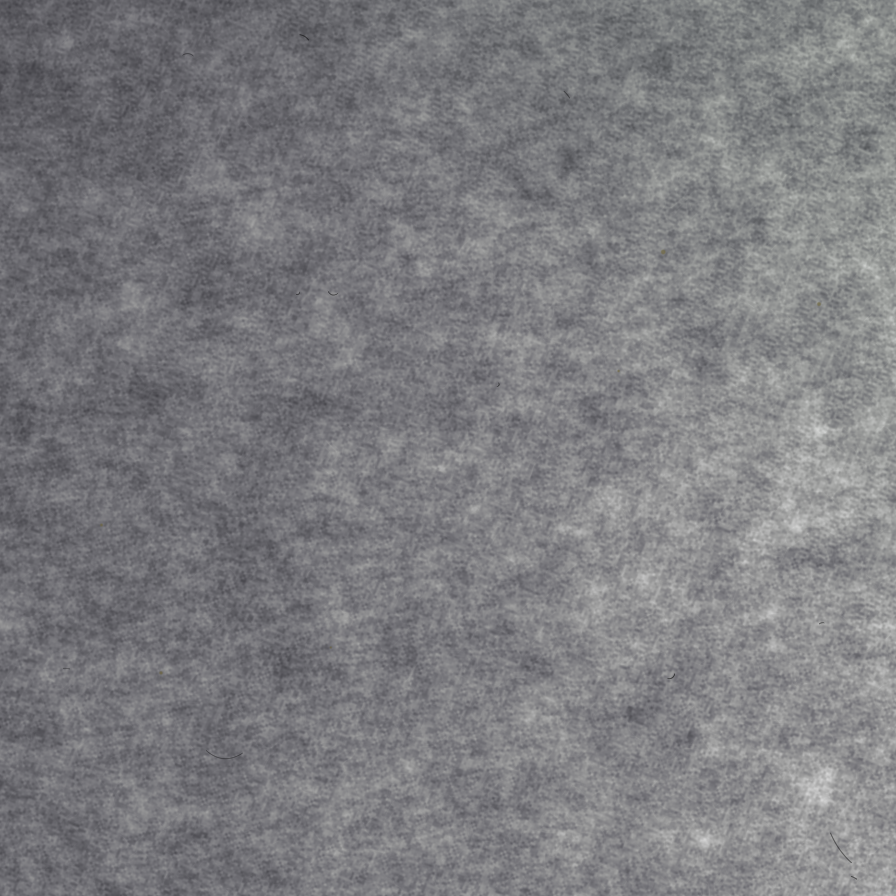
A Shadertoy shader for this texture:

```glsl
// Backlit grey handmade paper: cloudy pulp, fine fibres, a few hairs and specks.

float hash(vec2 p) {
    return fract(sin(dot(p, vec2(127.1, 311.7))) * 43758.5453);
}

float noise(vec2 p) {
    vec2 i = floor(p), f = fract(p);
    f = f * f * (3.0 - 2.0 * f);
    return mix(mix(hash(i), hash(i + vec2(1, 0)), f.x),
               mix(hash(i + vec2(0, 1)), hash(i + vec2(1, 1)), f.x), f.y);
}

mat2 rotation(float a) {
    return mat2(cos(a), sin(a), -sin(a), cos(a));
}

// Uneven pulp density, slightly wider than tall
float clouds(vec2 uv) {
    float sum = 0.0, weight = 0.068;
    vec2 p = uv * vec2(13.0, 16.0);
    for (int i = 0; i < 4; i++) {
        sum += weight * (noise(p) - 0.5);
        p = rotation(0.15) * p * 1.9 + 17.3;
        weight *= 1.02;
    }
    return sum;
}

// Thin curled strands along the ridges of warped noise
float fibres(vec2 uv) {
    float sum = 0.0;
    vec2 warp = vec2(noise(uv * 75.0), noise(uv * 75.0 + 40.0)) * 0.01;
    for (int i = 0; i < 3; i++) {
        vec2 p = rotation(float(i) * 1.1 - 0.9) * (uv + warp) * vec2(80.0, 130.0);
        float ridge = 1.0 - abs(2.0 * noise(p + float(i) * 31.0) - 1.0);
        sum += ridge * ridge * ridge - 0.33;
    }
    return sum;
}

// Bent dark hair of the given half length, centred on the origin
float hair(vec2 p, float size, float bend, float pixel) {
    p.y -= bend * (p.x * p.x / size - size * 0.4);
    float d = length(vec2(max(abs(p.x) - size, 0.0), p.y));
    return 1.0 - smoothstep(0.0, 0.0006 + pixel * 0.6, d);
}

void mainImage(out vec4 fragColor, in vec2 fragCoord) {
    vec2 uv = fragCoord / iResolution.xy;
    float pixel = 1.0 / iResolution.y;

    // Light falling off towards the left and the top
    float light = 0.434 + 0.165 * pow(uv.x, 1.35) - 0.07 * uv.y * uv.y * uv.y;

    // Pulp, fibres, woven streaks and grain
    float pulp = clouds(uv);
    float detail = pulp + 0.05 * smoothstep(0.03, 0.11, pulp);
    detail += 0.024 * fibres(uv);
    detail += 0.07 * (noise(uv * vec2(70.0, 290.0)) - 0.5);
    detail += 0.035 * (noise(uv * vec2(290.0, 45.0) + 9.0) - 0.5);
    detail += 0.018 * (noise(uv * vec2(5.0, 150.0) + 70.0) - 0.5);
    detail += 0.135 * (noise(rotation(0.4) * uv * 340.0) - 0.5);
    float grey = light + detail * light / 0.49;

    // Cool shadows, neutral highlights, a green cast at the upper right
    vec3 color = vec3(grey) + vec3(0.0, -0.002, 0.02) * (1.0 - smoothstep(0.42, 0.64, grey));
    color += vec3(-0.006, 0.007, -0.006) * smoothstep(1.1, 1.9, uv.x + uv.y);

    // Scattered hairs, mostly short
    for (int i = 0; i < 12; i++) {
        float id = float(i) + 1.0;
        vec2 p = uv - vec2(hash(vec2(id, 2.0)), hash(vec2(id, 5.0)));
        p = rotation(6.283 * hash(vec2(id, 8.0))) * p;
        float size = i < 2 ? 0.02 : mix(0.001, 0.006, hash(vec2(id, 11.0)));
        float bend = hash(vec2(id, 14.0)) - 0.5;
        float strength = mix(0.25, 0.55, hash(vec2(id, 17.0)));
        color *= 1.0 - strength * hair(p, size, bend, pixel);
    }

    // Tiny ochre specks
    for (int i = 0; i < 6; i++) {
        float id = float(i) + 40.0;
        vec2 p = uv - vec2(hash(vec2(id, 3.0)), hash(vec2(id, 6.0)));
        float radius = mix(0.001, 0.0025, hash(vec2(id, 9.0)));
        float speck = 1.0 - smoothstep(radius - pixel, radius + pixel, length(p));
        color = mix(color, vec3(0.42, 0.38, 0.2), 0.6 * speck);
    }

    fragColor = vec4(clamp(color, 0.0, 1.0), 1.0);
}
```
